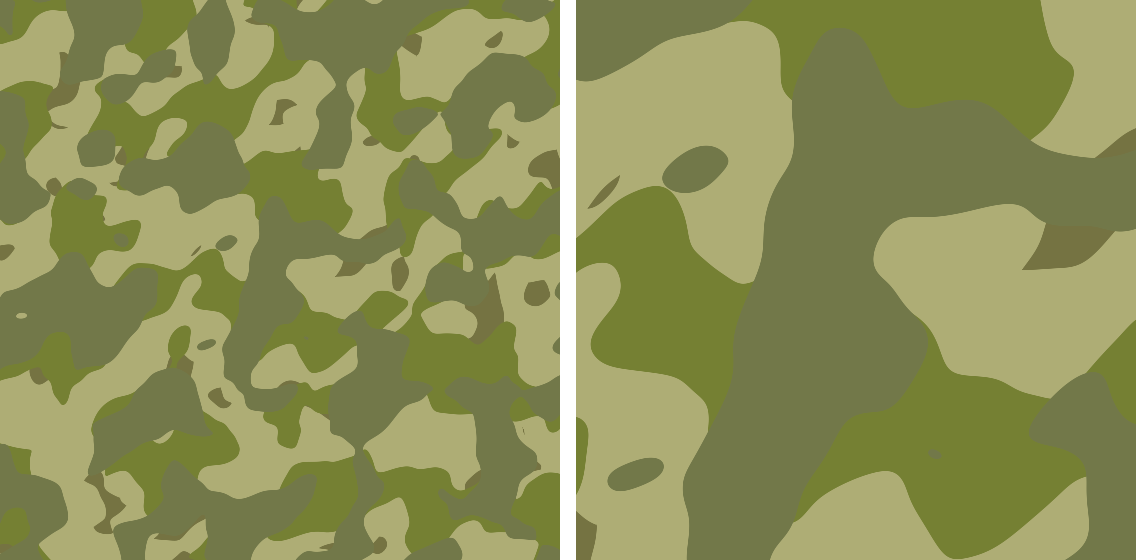
Left, the full canvas; right, a detail of the centre.
A WebGL 2 fragment shader for this pattern:

```glsl
#version 300 es
precision highp float;

uniform vec2 u_resolution;
out vec4 fragColor;

float hash(float n, float seed) {
    return fract(sin(n * 12.9898 + seed * 78.233) * 43758.5);
}

// Sum of randomly oriented sines, scaled to zero mean and unit variance
float waveField(vec2 p, float seed) {
    float sum = 0.0, energy = 0.0;
    for (int i = 0; i < 40; i++) {
        float n = float(i) + 1.0;
        float angle = n * 2.39996 + seed;
        float frequency = 3.2 * pow(4.4, hash(n, seed));
        float amplitude = pow(frequency, -0.75);
        float phase = 6.28318 * hash(n + 57.0, seed);
        vec2 direction = vec2(cos(angle), sin(angle));
        sum += amplitude * sin(6.28318 * frequency * dot(p, direction) + phase);
        energy += 0.5 * amplitude * amplitude;
    }
    return sum * inversesqrt(energy);
}

// Crisp antialiased area where the field exceeds the level
float patchMask(float field, float level) {
    float width = max(fwidth(field), 1e-4) * 0.35;
    return smoothstep(-width, width, field - level);
}

void main() {
    vec2 p = gl_FragCoord.xy / min(u_resolution.x, u_resolution.y);

    // Stretch the blobs slightly along the rising diagonal
    p = mat2(1.0, -0.12, -0.12, 1.0) * p;

    // Fine ripples roughen the outlines
    p += 0.0022 * sin(p.yx * vec2(97.0, 83.0) + 2.0 * sin(p * 61.0));

    const vec3 sand = vec3(0.682, 0.678, 0.460);
    const vec3 brown = vec3(0.458, 0.452, 0.258);
    const vec3 green = vec3(0.459, 0.502, 0.200);
    const vec3 greyGreen = vec3(0.448, 0.471, 0.288);

    // The green field leans on the grey one, so green tends to fringe grey
    float greyField = waveField(p, 3.0);
    float greenField = 0.4 * greyField + 0.917 * waveField(p * 1.1, 8.0);

    // Intersecting two fields gives the brown scraps sharp corners
    float brownField = min(waveField(p, 14.0), waveField(p * 1.1, 21.0));

    // Paint from the ground up
    vec3 color = sand;
    color = mix(color, brown, patchMask(brownField, 0.54));
    color = mix(color, green, patchMask(greenField, 0.13));
    color = mix(color, greyGreen, patchMask(greyField, 0.30));
    fragColor = vec4(color, 1.0);
}
```
